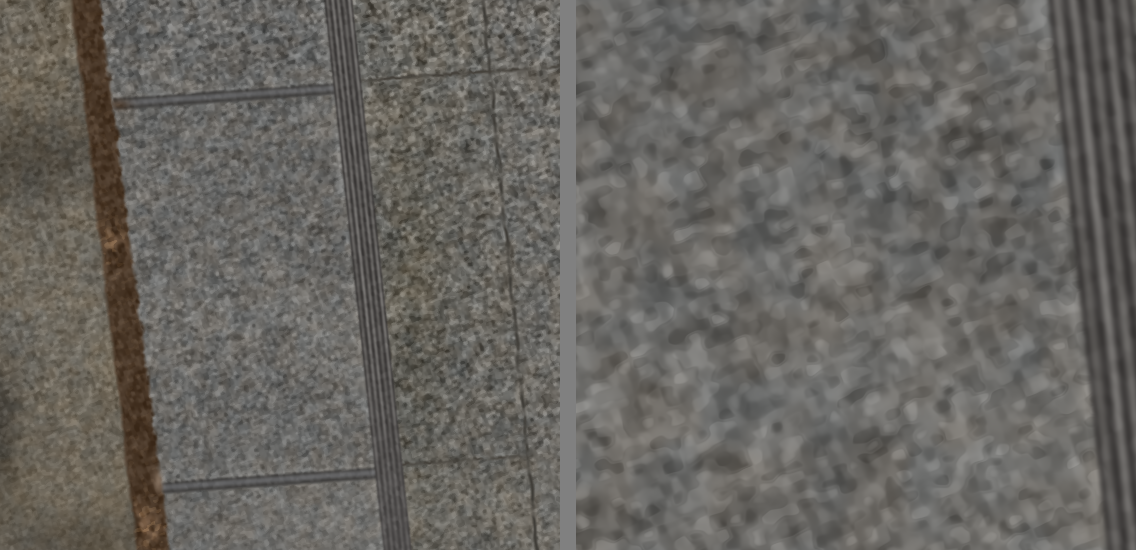
Left, the full canvas; right, a detail of the centre.
A Shadertoy shader for this texture:

```glsl
// Leaning granite paving with a ribbed drain, metal cross bars and a soil-filled gap

float hash(vec2 c) {
    vec3 q = fract(c.xyx * vec3(0.1031, 0.1030, 0.0973));
    q += dot(q, q.yzx + 33.33);
    return fract((q.x + q.y) * q.z);
}

// Cellular noise: the shades of nearby random grains, blended by distance
float grains(vec2 p) {
    vec2 cell = floor(p), f = fract(p);
    float shade = 0.0, total = 0.0;
    for (int j = -1; j <= 1; j++)
        for (int i = -1; i <= 1; i++) {
            vec2 o = vec2(i, j), id = cell + o;
            vec2 d = o + 0.2 + 0.6 * vec2(hash(id), hash(id + 71.7)) - f;
            float w = exp(-4.5 * dot(d, d));
            shade += w * hash(id + 19.3);
            total += w;
        }
    return shade / total - 0.5;
}

// Soft stripe of the given half width around zero
float band(float d, float halfWidth, float soft) {
    return 1.0 - smoothstep(halfWidth - soft, halfWidth + soft, abs(d));
}

float spot(vec2 p, vec2 centre, vec2 size) {
    vec2 d = (p - centre) / size;
    return exp(-dot(d, d));
}

void mainImage(out vec4 fragColor, in vec2 fragCoord) {
    vec2 p = fragCoord / iResolution.y;
    float soft = max(0.003, 0.8 / iResolution.y);

    // Signed distances to the leaning lines, and to the repeating cross joints
    float gap = p.x - 0.279 + 0.123 * p.y;
    float drain = p.x - 0.723 + 0.108 * p.y;
    float seam = p.x - 0.977 + 0.099 * p.y;
    float row = p.y - 0.07 * p.x - 0.092;
    float bar = mod(row + 0.352, 0.704) - 0.352;
    float joint = mod(row - 0.012 + 0.352, 0.704) - 0.352;
    float leftSide = 1.0 - smoothstep(-0.01, 0.01, gap);
    float rightSide = smoothstep(-0.01, 0.01, drain);

    // Granite: fine slanting grains, dark pits and pale glints over broad stains
    vec2 slant = vec2(p.x + 0.4 * p.y, p.y - 0.4 * p.x);
    float coarse = grains(p * 66.0);
    float fine = grains(slant * vec2(150.0, 115.0) + 40.0);
    float speck = grains(slant * vec2(105.0, 150.0) + 9.0);
    float pits = smoothstep(0.1, 0.34, -speck);
    float glints = smoothstep(0.1, 0.34, speck);
    float cloud = grains(p * 7.0) + 0.5 * grains(p * 17.0 + 5.0);
    float rough = 0.9 + 0.2 * rightSide + 0.25 * smoothstep(0.75, 1.0, p.y)
                - 0.2 * smoothstep(0.35, 0.0, p.y) - 0.15 * leftSide;
    vec3 col = vec3(0.422, 0.417, 0.405);
    col = mix(col, vec3(0.408, 0.386, 0.345), leftSide);
    col = mix(col, vec3(0.408, 0.4, 0.378), rightSide * (1.0 - 0.6 * smoothstep(-0.05, 0.05, seam)));
    col += rough * (0.08 * coarse + 0.14 * fine + 0.065 * (glints - pits));
    col += vec3(0.05, 0.046, 0.04) * cloud;
    col += vec3(0.02, 0.0, -0.02) * grains(p * 48.0 + 27.0);
    col += vec3(0.02, 0.005, -0.02) * cloud * (leftSide + 0.6 * rightSide);

    // Damp patches on the outer slabs, warm dirt beside the drain
    float damp = spot(p, vec2(0.05, 0.72), vec2(0.12, 0.08))
               + spot(p, vec2(0.0, 0.2), vec2(0.045, 0.13))
               + 0.7 * spot(p, vec2(0.15, 0.02), vec2(0.12, 0.05));
    col *= 1.0 - 0.3 * leftSide * min(damp, 1.0);
    col += vec3(0.045, 0.04, 0.03) * leftSide * spot(p, vec2(0.1, 0.47), vec2(0.12, 0.2));
    col -= vec3(0.01, 0.018, 0.038) * rightSide * spot(p, vec2(0.75, 0.45), vec2(0.07, 0.35));

    // Thin, partly clogged seams between the right-hand slabs
    float clog = clamp(0.7 + 1.2 * coarse, 0.0, 1.0);
    float faint = mix(1.0, 0.1, step(0.0, seam) * step(p.y, 0.5));
    float wobble = 0.0012 * sin(p.y * 43.0) + 0.001 * sin(p.y * 97.0);
    col = mix(col, vec3(0.25, 0.24, 0.22), clog * band(seam + wobble, 0.003, soft));
    col = mix(col, vec3(0.27, 0.255, 0.23),
              rightSide * faint * clog * band(joint + 0.004 * fine, 0.003, soft));

    // Metal cross bars with dark edges and a pale core
    float inner = smoothstep(0.022, 0.032, gap) * (1.0 - smoothstep(-0.026, -0.018, drain));
    vec3 metal = mix(vec3(0.27, 0.265, 0.26), vec3(0.385, 0.385, 0.39), band(bar - 0.001, 0.0045, 0.004));
    col = mix(col, metal + 0.06 * fine, inner * band(bar + 0.002 * fine, 0.0102, 0.0035));
    col += 0.04 * inner * band(bar - 0.014, 0.002, 0.004);

    // Drain: five narrow ribs, worn unevenly along their length
    float ribId = floor((drain + 0.025) * 100.0);
    float rib = 0.5 + 0.5 * cos((drain + 0.02) * 628.3);
    float wear = 0.03 * sin(p.y * 11.0 + ribId * 2.4) + 0.07 * hash(vec2(ribId, 3.0)) - 0.02;
    vec3 ribs = mix(vec3(0.24, 0.23, 0.225), vec3(0.395, 0.385, 0.375) + wear, rib);
    ribs = mix(vec3(0.325, 0.315, 0.315), ribs, 0.4 + 0.5 * smoothstep(0.0, 0.4, p.y));
    col = mix(col, ribs + 0.07 * fine, band(drain, 0.0255, soft));
    col += 0.05 * band(drain + 0.03, 0.002, 0.004);

    // Soil-filled gap with ragged edges and leaf litter
    float ragged = 0.005 * coarse + 0.004 * grains(p * 30.0) + 0.004 * fine;
    float soil = band(gap + ragged, 0.030 - 0.004 * p.y, 0.005);
    float spill = spot(p, vec2(0.215, 0.81), vec2(0.022, 0.01));
    float litter = spot(p, vec2(0.2, 0.55), vec2(0.04, 0.035))
                 + spot(p, vec2(0.26, 0.045), vec2(0.05, 0.045));
    vec3 earth = vec3(0.283, 0.213, 0.152) + 0.07 * coarse + 0.11 * fine;
    earth += vec3(0.12, 0.09, 0.065) * litter * (0.5 + 1.6 * coarse);
    earth += vec3(0.09, 0.075, 0.055) * glints * (0.3 + litter);
    col = mix(col, earth, max(soil, 0.8 * spill));
    col = mix(col, vec3(0.57, 0.49, 0.42), 0.8 * spot(p, vec2(0.288, 0.125), vec2(0.008, 0.018)));

    fragColor = vec4(clamp(col, 0.0, 1.0), 1.0);
}
```
